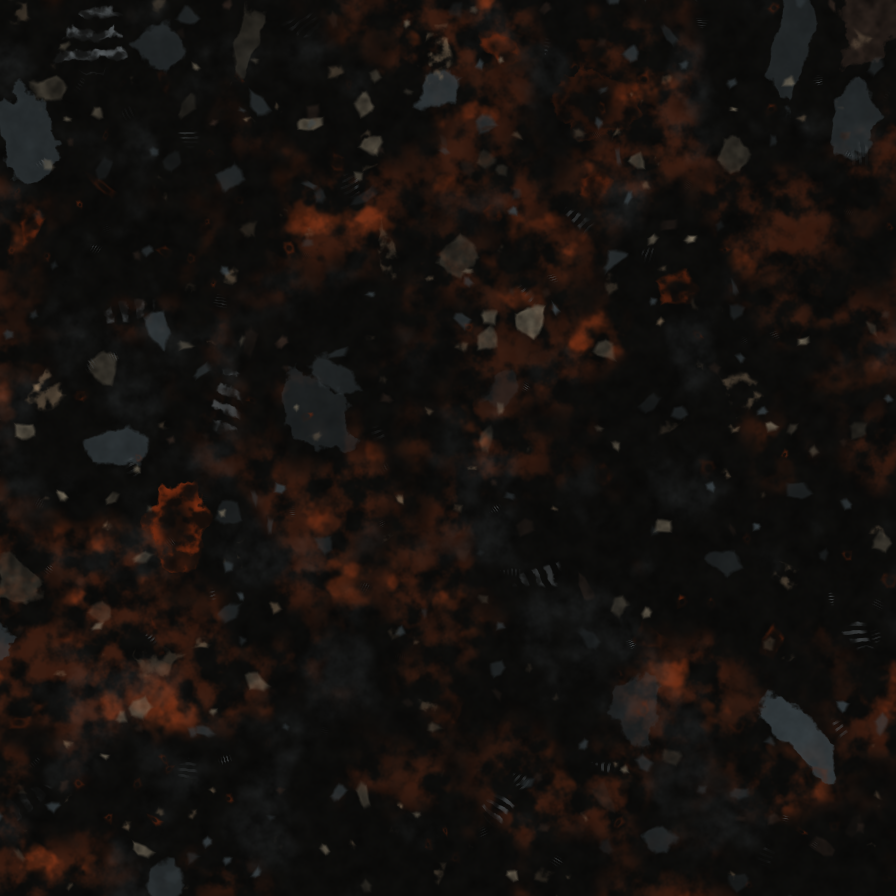
A WebGL 1 fragment shader for this texture:

```glsl
precision highp float;
// Dark thin section: a near-black matrix with rusty brown stains, strewn with
// angular, crumbly, ringed and striped mineral grains. Grains come from jittered
// grids at four sizes, each cut by random half-planes and roughened by noise.
uniform vec2 u_resolution;

float hash(vec2 p) {
  vec3 q = fract(vec3(p.xyx) * 0.1031);
  q += dot(q, q.yzx + 33.33);
  return fract((q.x + q.y) * q.z);
}

float noise(vec2 p) {
  vec2 i = floor(p), f = fract(p);
  f = f * f * (3.0 - 2.0 * f);
  return mix(mix(hash(i), hash(i + vec2(1.0, 0.0)), f.x),
             mix(hash(i + vec2(0.0, 1.0)), hash(i + vec2(1.0, 1.0)), f.x), f.y);
}

float fbm(vec2 p) {
  float sum = 0.0, amp = 0.533;
  for (int i = 0; i < 4; i++) {
    sum += amp * noise(p);
    p = mat2(1.6, 1.2, -1.2, 1.6) * p + 17.3;
    amp *= 0.5;
  }
  return sum;
}

// Signed distance to an irregular convex chip
float chip(vec2 q, float radius, vec2 id) {
  float d = -1.0;
  for (int k = 0; k < 6; k++) {
    float side = float(k);
    float jitter = hash(id + side * 3.7);
    float angle = (side + 0.8 * jitter) * 1.0472;
    float reach = radius * (0.65 + 0.5 * hash(id + side * 5.3 + 9.0));
    d = max(d, dot(q, vec2(cos(angle), sin(angle))) - reach);
  }
  return d;
}

// Lays one grid of grains over the colour
vec3 addGrains(vec3 color, vec2 p, float cells, float density, float glow, float seed) {
  vec2 cell = floor(p * cells);
  float grit = fbm(p * 62.0 + seed);
  float fine = noise(p * 150.0 + seed);
  for (int y = -1; y <= 1; y++) {
    for (int x = -1; x <= 1; x++) {
      vec2 corner = cell + vec2(float(x), float(y));
      vec2 id = corner + seed;
      if (hash(id) > density) continue;

      // Place, turn and stretch the grain
      vec2 center = corner + 0.15 + 0.7 * vec2(hash(id + 11.0), hash(id + 23.0));
      float turn = 6.2832 * hash(id + 31.0);
      float c = cos(turn), s = sin(turn);
      vec2 q = mat2(c, s, -s, c) * (p * cells - center);
      float kind = hash(id + 47.0);
      float radius = mix(0.17, 0.34, hash(id + 53.0));
      float stretch = 1.0 + 0.8 * hash(id + 61.0) * hash(id + 67.0);
      q *= vec2(1.0 / stretch, stretch);

      float d = chip(q, radius, id) + (grit - 0.5) * radius * 0.7;
      float soft = 0.0025 * cells;
      float mask = 1.0 - smoothstep(-soft, soft, d);
      float strength = mix(0.25, 1.0, hash(id + 71.0)) * glow;
      float texture = 0.5 + 0.65 * grit + 0.35 * (fine - 0.5);
      float pits = smoothstep(0.40, 0.62, grit * 0.75 + fine * 0.25);
      vec3 tint;
      if (kind < 0.16) {            // pale solid chip
        tint = vec3(0.60, 0.55, 0.46);
      } else if (kind < 0.38) {     // crumbly cream aggregate
        tint = vec3(0.54, 0.45, 0.35);
        mask *= pits;
      } else if (kind < 0.58) {     // smooth blue-grey feldspar
        tint = vec3(0.25, 0.29, 0.31);
        texture = 0.8 + 0.3 * grit;
      } else if (kind < 0.70) {     // dim taupe chip
        tint = vec3(0.24, 0.18, 0.15);
      } else if (kind < 0.84) {     // broken twin stripes
        tint = vec3(0.33, 0.35, 0.36);
        float stripe = 0.5 + 0.5 * sin(q.x / radius * 11.0 + grit * 5.0);
        mask *= smoothstep(0.35, 0.85, stripe) * (0.25 + 0.75 * pits);
      } else {                      // rusty ring
        tint = vec3(0.44, 0.16, 0.06);
        float ring = smoothstep(0.25, 0.75, length(q) / radius);
        mask *= (0.15 + 0.85 * ring) * (0.2 + 0.8 * pits);
      }
      color = mix(color, tint * texture, mask * strength);
    }
  }
  return color;
}

void main() {
  vec2 p = gl_FragCoord.xy / min(u_resolution.x, u_resolution.y);

  // Near-black matrix with faint cool mottling
  float mottle = fbm(p * 70.0 + 5.0);
  vec3 color = vec3(0.044, 0.043, 0.038) * (0.65 + 0.7 * mottle);
  float haze = smoothstep(0.54, 0.76, fbm(p * 13.0 + 81.0));
  color += vec3(0.055, 0.062, 0.068) * haze * mottle;

  // Brown stains, broken up by finer grit
  float stain = smoothstep(0.46, 0.72, fbm(p * 8.0 + 40.0));
  float crumbs = smoothstep(0.34, 0.74, fbm(p * 48.0 + 13.0));
  color += vec3(0.17, 0.060, 0.022) * stain * crumbs;
  float ember = smoothstep(0.62, 0.80, fbm(p * 24.0 + 7.0));
  color += vec3(0.22, 0.075, 0.02) * ember * stain;

  // Grains from coarse to specks
  color = addGrains(color, p, 6.5, 0.30, 0.95, 19.0);
  color = addGrains(color, p, 13.0, 0.24, 0.65, 137.0);
  color = addGrains(color, p, 30.0, 0.16, 0.55, 271.0);
  color = addGrains(color, p, 62.0, 0.08, 0.80, 433.0);

  gl_FragColor = vec4(color, 1.0);
}
```
